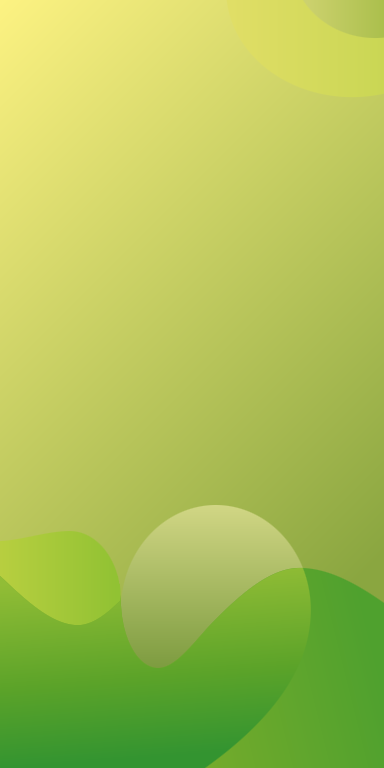
A Shadertoy shader for this background:

```glsl
// Smooth curve height between two knots with given end slopes
float curve(float x, vec2 a, vec2 b, float slopeA, float slopeB) {
    float w = b.x - a.x;
    float t = clamp((x - a.x) / w, 0.0, 1.0);
    float s = 1.0 - t;
    return mix(a.y, b.y, t * t * (3.0 - 2.0 * t))
         + w * t * s * (slopeA * s - slopeB * t);
}

// Unit quarter-arc profile, zero outside its half width
float arch(float x, float center, float halfWidth) {
    float u = (x - center) / halfWidth;
    return sqrt(max(0.0, 1.0 - u * u));
}

float ellipse(vec2 p, vec2 center, vec2 radius) {
    return (length((p - center) / radius) - 1.0) * radius.x;
}

// Antialiased coverage of the negative side of a field
float cover(float d) {
    return clamp(0.5 - d / max(fwidth(d), 1e-5), 0.0, 1.0);
}

float ramp(float a, float b, float x) {
    return clamp((x - a) / (b - a), 0.0, 1.0);
}

// Rolling top edge of the green ground
float groundHeight(float x, vec2 cusp) {
    vec2 dip = vec2(0.203, 0.372);
    vec2 bowl = vec2(0.4115, 0.2604);
    vec2 rise = vec2(0.56, 0.3854);
    vec2 crest = vec2(0.781, 0.521);
    if (x < dip.x) return curve(x, vec2(0.0, 0.5), dip, -0.95, 0.0);
    if (x < cusp.x) return curve(x, dip, cusp, 0.0, 1.0);
    if (x < bowl.x) return cusp.y - (cusp.y - bowl.y) * arch(x, bowl.x, bowl.x - cusp.x);
    if (x < rise.x) return curve(x, bowl, rise, 0.0, 1.0);
    if (x < crest.x) return curve(x, rise, crest, 1.0, 0.0);
    return curve(x, crest, vec2(1.0, 0.43), 0.0, -0.7);
}

float leafHeight(float x, vec2 cusp) {
    vec2 top = vec2(0.182, 0.617);
    if (x < top.x) return curve(x, vec2(0.0, 0.591), top, 0.05, 0.0);
    return cusp.y + (top.y - cusp.y) * arch(x, top.x, cusp.x - top.x);
}

// Round dome whose right flank sweeps down to the lower edge
float domeField(vec2 p, vec2 center, vec2 radius) {
    if (p.y > center.y) return ellipse(p, center, radius);
    float right = curve(p.y, vec2(0.0, 0.534), vec2(center.y, center.x + radius.x), 1.4, 0.0);
    return max(p.x - right, center.x - radius.x - p.x);
}

void mainImage(out vec4 fragColor, in vec2 fragCoord) {
    vec2 p = fragCoord / iResolution.xy * vec2(1.0, 2.0);
    vec2 cusp = vec2(0.315, 0.4375);

    // Diagonal backdrop
    float diagonal = (p.x + 2.0 - p.y) * 0.4085;
    vec3 color = mix(vec3(0.99, 0.95, 0.51), vec3(0.54, 0.65, 0.25), clamp(diagonal, 0.0, 1.0));

    // Nested corner discs
    float outerDisc = ellipse(p, vec2(0.917, 2.026), vec2(0.328, 0.279));
    float innerDisc = ellipse(p, vec2(0.977, 2.104), vec2(0.219, 0.203));
    vec3 outerColor = mix(vec3(0.88, 0.87, 0.40), vec3(0.79, 0.84, 0.33), ramp(0.6, 1.0, p.x));
    vec3 innerColor = mix(vec3(0.80, 0.82, 0.43), vec3(0.67, 0.75, 0.30), ramp(0.8, 1.0, p.x));
    color = mix(color, outerColor, cover(outerDisc));
    color = mix(color, innerColor, cover(innerDisc));

    // Pale dome
    float dome = domeField(p, vec2(0.562, 0.4115), vec2(0.2474, 0.2734));
    vec3 domeColor = mix(vec3(0.49, 0.61, 0.25), vec3(0.82, 0.84, 0.52), ramp(0.26, 0.685, p.y));
    color = mix(color, domeColor, cover(dome));

    // Lime leaf
    float leaf = max(p.y - leafHeight(p.x, cusp), p.x - cusp.x);
    vec3 leafColor = mix(vec3(0.72, 0.81, 0.25), vec3(0.57, 0.76, 0.20), ramp(0.0, 0.3, p.x));
    color = mix(color, leafColor, cover(leaf));

    // Far hill
    float ground = p.y - groundHeight(p.x, cusp);
    float hillShade = ramp(0.0, 1.0, (p.x - 0.55) * 2.0 + p.y * 0.5);
    vec3 hillColor = mix(vec3(0.45, 0.67, 0.17), vec3(0.31, 0.63, 0.18), hillShade);
    color = mix(color, hillColor, cover(ground));

    // Near hill, bounded on the right by the dome
    float nearHill = max(ground, min(dome, p.x - 0.4));
    float lift = p.y - 0.08 * (p.x - 0.3);
    vec3 nearColor = mix(vec3(0.20, 0.58, 0.19), vec3(0.36, 0.64, 0.16), ramp(0.02, 0.23, lift));
    nearColor = mix(nearColor, vec3(0.57, 0.74, 0.21), ramp(0.23, 0.5, lift));
    color = mix(color, nearColor, cover(nearHill));

    fragColor = vec4(color, 1.0);
}
```
